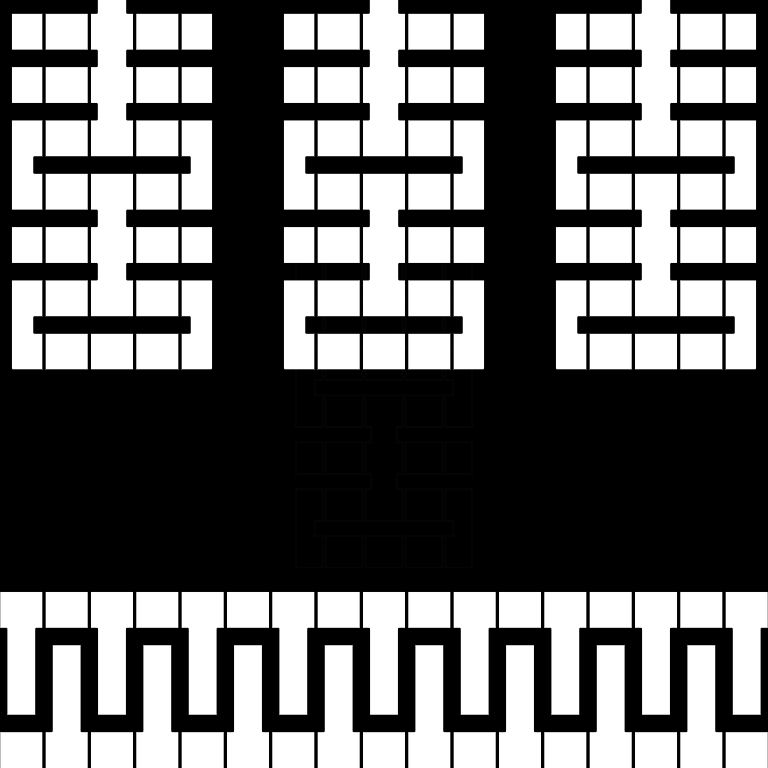
This pattern is drawn by a Shadertoy shader. Its source:

```glsl
// Three slotted white towers above a meander frieze, black on white, with a faint echo of one tower.
#define PITCH 0.05903
#define LINE_HALF 0.00215
#define BAR_HALF 0.0114
#define ROW 0.06944
#define TOWER_HALF 0.1303
#define TOWER_STEP 0.35417
#define TOWER_Y 0.5768
#define FRIEZE_TOP 0.2292
#define ECHO_Y 0.3118
#define ECHO_SCALE 0.88
#define ECHO_GLOW 0.02

// Slightly rounded box distance
float boxDist(vec2 p, vec2 halfSize) {
    const float corner = 0.0018;
    vec2 d = abs(p) - halfSize + corner;
    return length(max(d, 0.0)) + min(max(d.x, d.y), 0.0) - corner;
}

// Thin joints between columns, mirrored about x = 0
float jointDist(float x) {
    return abs(fract(x / PITCH) - 0.5) * PITCH - LINE_HALF;
}

// Tower with its lowest bar centred on the origin: negative inside white
float towerDist(vec2 p) {
    const float foot = -0.0577;
    const float crown = 0.427;
    float row = clamp(round(p.y / ROW), 0.0, 6.0);
    float y = p.y - row * ROW;
    bool bridging = mod(row, 3.0) < 0.5 && row < 5.5;

    // Bridging bars cross the middle; the others enter from both sides
    float bar = bridging
        ? boxDist(vec2(p.x, y), vec2(0.1025, BAR_HALF))
        : boxDist(vec2(abs(p.x) - 0.1185, y), vec2(0.1, BAR_HALF));
    float body = boxDist(p - vec2(0.0, 0.5 * (foot + crown)),
                         vec2(TOWER_HALF, 0.5 * (crown - foot)));
    return max(body, -min(bar, jointDist(p.x)));
}

// Square-wave band: uprights on the joints, caps alternating high and low
float friezeDist(vec2 p) {
    const float middle = 0.1146;
    const float reach = 0.0566;
    float column = round(p.x / PITCH);
    float x = p.x - column * PITCH;
    float y = p.y - middle;
    float side = mod(column, 2.0) < 0.5 ? -1.0 : 1.0;

    float upright = boxDist(vec2(abs(x) - 0.5 * PITCH, y),
                            vec2(BAR_HALF, reach + BAR_HALF));
    float cap = boxDist(vec2(x, y - side * reach),
                        vec2(0.5 * PITCH + BAR_HALF, BAR_HALF));
    float ink = min(min(upright, cap), jointDist(p.x));
    return max(p.y - FRIEZE_TOP, -ink);
}

void mainImage(out vec4 fragColor, in vec2 fragCoord) {
    vec2 p = (fragCoord - vec2(0.5 * iResolution.x, 0.0)) / iResolution.y;
    float pixel = 1.0 / iResolution.y;

    // Repeated towers and the frieze
    vec2 cell = vec2(p.x - TOWER_STEP * round(p.x / TOWER_STEP), p.y - TOWER_Y);
    float shape = min(towerDist(cell), friezeDist(p));
    float white = 1.0 - smoothstep(-0.6 * pixel, 0.6 * pixel, shape);

    // Barely visible outline of a smaller tower below the middle one
    vec2 echoPoint = (p - vec2(0.0, ECHO_Y)) / ECHO_SCALE;
    float outline = abs(towerDist(echoPoint)) * ECHO_SCALE;
    float echo = ECHO_GLOW * (1.0 - smoothstep(0.0005, 0.0005 + pixel, outline));

    fragColor = vec4(vec3(max(white, echo)), 1.0);
}
```
